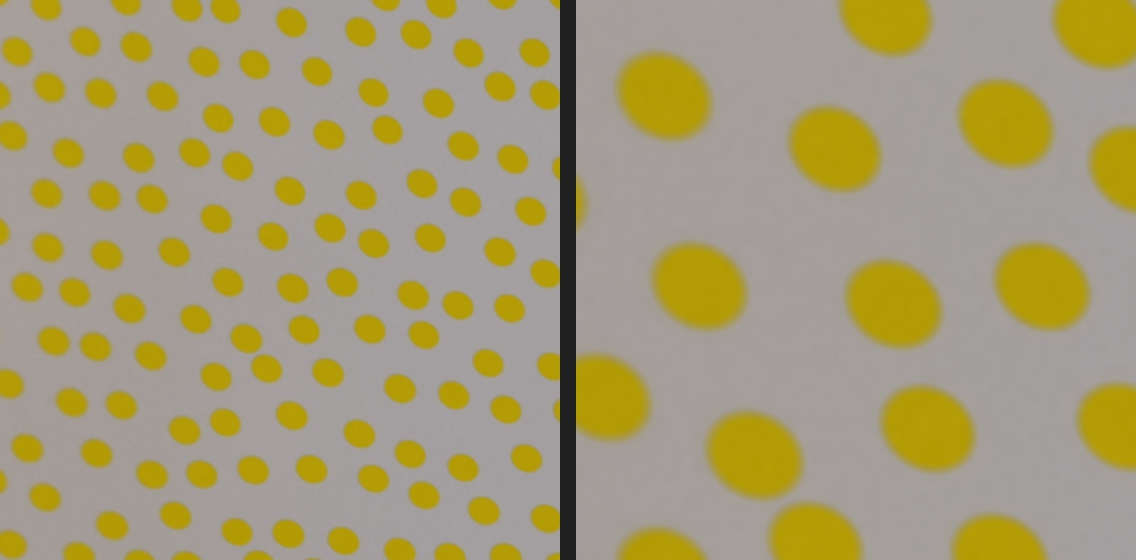
Left: the whole. Right: its middle third, enlarged.
Give the GLSL for this pattern, as a WebGL 1 fragment shader.

```glsl
precision highp float;
// Yellow oval dots scattered over matte grey paper, softly focused.
// Dots sit on a tilted hexagonal lattice, pushed about by a slow drift and
// a random jitter; the nearest oval edge blends dot, halo and paper colours.

uniform vec2 u_resolution;

const vec3 PAPER_LEFT   = vec3(0.645, 0.615, 0.595);
const vec3 PAPER_RIGHT  = vec3(0.642, 0.627, 0.632);
const vec3 DOT_COLOR    = vec3(0.705, 0.612, 0.020);
const vec2 DOT_RADII    = vec2(0.0284, 0.0233);  // half axes of an oval
const float TILT_TOP    = -0.68;                 // oval direction, radians
const float TILT_BOTTOM = -0.44;
const float SPACING     = 0.104;                 // lattice step
const float ROW_RATIO   = 0.866;                 // row height / lattice step
const float GRID_ANGLE  = -0.13;
const float JITTER      = 0.021;
const float DRIFT       = 0.010;
const float SIZE_SPREAD = 0.04;
const float BLUR_LEFT   = 0.0072;                // half width of soft edges
const float BLUR_RIGHT  = 0.0048;
const float HALO_WIDTH  = 0.013;
const float HALO_AMOUNT = 0.055;
const float EDGE_SHADE  = 0.025;
const float GRAIN_SCALE = 170.0;
const float GRAIN       = 0.010;
const float TAU         = 6.2831853;

float hash(vec2 p) {
  p = fract(p * vec2(0.1031, 0.1137));
  p += dot(p, p.yx + 33.33);
  return fract((p.x + p.y) * p.x * 17.31);
}

float valueNoise(vec2 p) {
  vec2 i = floor(p);
  vec2 f = fract(p);
  f = f * f * (3.0 - 2.0 * f);
  float low  = mix(hash(i), hash(i + vec2(1.0, 0.0)), f.x);
  float high = mix(hash(i + vec2(0.0, 1.0)), hash(i + 1.0), f.x);
  return mix(low, high, f.y);
}

mat2 rotation(float a) {
  float c = cos(a);
  float s = sin(a);
  return mat2(c, s, -s, c);
}

// Centre of the dot in a lattice cell, in lattice coordinates.
vec2 dotCentre(vec2 cell, float stagger) {
  vec2 base = (cell + vec2(0.5 + stagger, 0.5)) * SPACING * vec2(1.0, ROW_RATIO);
  float angle = TAU * hash(cell + 71.0);
  float reach = JITTER * sqrt(hash(cell + 137.0));
  vec2 drift = DRIFT * vec2(sin(base.y * 13.0 + base.x * 5.0),
                            sin(base.x * 11.0 - base.y * 4.0 + 1.3));
  return base + drift + reach * vec2(cos(angle), sin(angle));
}

// Approximate signed distance to the nearest oval, negative inside.
float dotDistance(vec2 uv) {
  mat2 grid = rotation(-GRID_ANGLE);
  vec2 p = grid * uv + 2.0;
  mat2 toOval = rotation(-GRID_ANGLE - mix(TILT_BOTTOM, TILT_TOP, uv.y))
              * rotation(2.0 * GRID_ANGLE);
  float meanRadius = sqrt(DOT_RADII.x * DOT_RADII.y);
  float row = floor(p.y / (SPACING * ROW_RATIO));
  float nearest = 1.0;
  for (int j = -1; j <= 1; j++) {
    float y = row + float(j);
    float stagger = 0.5 * mod(y, 2.0);
    float column = floor(p.x / SPACING - stagger);
    for (int i = -1; i <= 1; i++) {
      vec2 cell = vec2(column + float(i), y);
      float size = 1.0 + SIZE_SPREAD * (hash(cell + 211.0) - 0.5);
      vec2 q = toOval * (p - dotCentre(cell, stagger));
      float d = (length(q / (DOT_RADII * size)) - 1.0) * meanRadius;
      nearest = min(nearest, d);
    }
  }
  return nearest;
}

void main() {
  float side = min(u_resolution.x, u_resolution.y);
  vec2 uv = gl_FragCoord.xy / side;

  // Paper with a slow change of light.
  vec3 paper = mix(PAPER_LEFT, PAPER_RIGHT, smoothstep(-0.1, 0.9, uv.x));
  float light = 1.0 + 0.02 * (uv.y - 0.5) * (1.0 - uv.x)
              + 0.012 * (valueNoise(uv * 4.0 + 9.0) - 0.5);

  // Soft dots with a faint yellow bleed and a slightly darker rim.
  float d = dotDistance(uv);
  float blur = max(mix(BLUR_LEFT, BLUR_RIGHT, smoothstep(0.0, 0.6, uv.x)), 0.75 / side);
  float cover = 1.0 - smoothstep(-blur, blur, d);
  float halo = HALO_AMOUNT * (1.0 - smoothstep(0.0, HALO_WIDTH, d));
  float rim = 4.0 * cover * (1.0 - cover);
  vec3 color = mix(paper, DOT_COLOR, max(cover, halo)) * light;
  color *= 1.0 - EDGE_SHADE * rim;

  // Fine grain.
  color += GRAIN * (valueNoise(uv * GRAIN_SCALE) - 0.5);
  gl_FragColor = vec4(color, 1.0);
}
```
